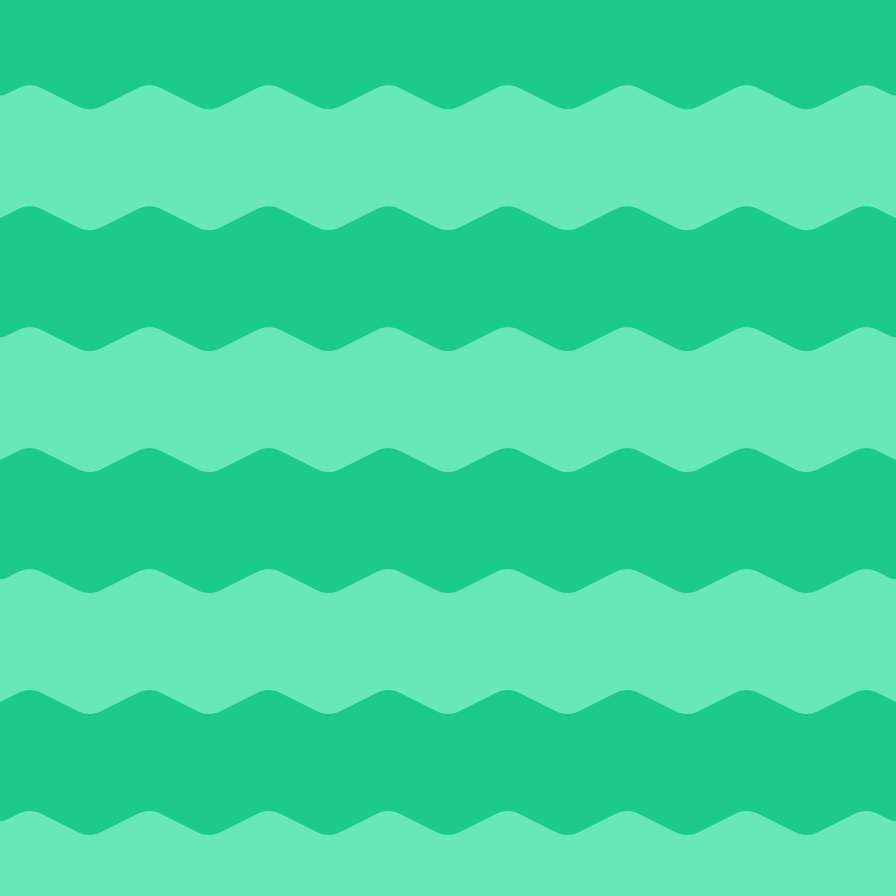
Reproduce this pattern procedurally as a WebGL 2 fragment shader.

```glsl
#version 300 es
precision highp float;
// Horizontal stripes in two greens, parted by rounded zigzag edges.
// Each edge is a triangle wave whose peaks are replaced by parabolas;
// a repeated signed distance to the light stripes blends the colours.

uniform vec2 u_resolution;
out vec4 fragColor;

// Triangle wave of period 1 and unit slope, crest at 0.25, with rounded peaks.
float roundedZigzag(float phase) {
    float wave = 0.25 - abs(fract(phase + 0.25) - 0.5);
    float nearPeak = max(abs(wave) - 0.15, 0.0);
    return sign(wave) * (abs(wave) - nearPeak * nearPeak / 0.2);
}

void main() {
    vec2 uv = gl_FragCoord.xy / u_resolution;

    // Depth below the first edge: 7.5 waves across, edges sloping by one half
    float depth = 1.0 - uv.y - 0.1085 + roundedZigzag(uv.x * 7.5) * 0.5 / 7.5;

    // Light stripes 0.135 high, repeating every 0.27
    float fromCentre = mod(depth + 0.0675, 0.27) - 0.135;
    float inside = 0.0675 - abs(fromCentre);

    // Upper edges of the light stripes level off at the canvas sides
    float nearSide = max(0.008 - min(uv.x, 1.0 - uv.x), 0.0);
    inside += fromCentre < 0.0 ? 31.0 * nearSide * nearSide : 0.0;

    // Blend across about one pixel
    float light = clamp(inside * u_resolution.y + 0.5, 0.0, 1.0);
    vec3 darkGreen = vec3(0.11, 0.795, 0.53);
    vec3 mintGreen = vec3(0.405, 0.91, 0.715);
    fragColor = vec4(mix(darkGreen, mintGreen, light), 1.0);
}
```
